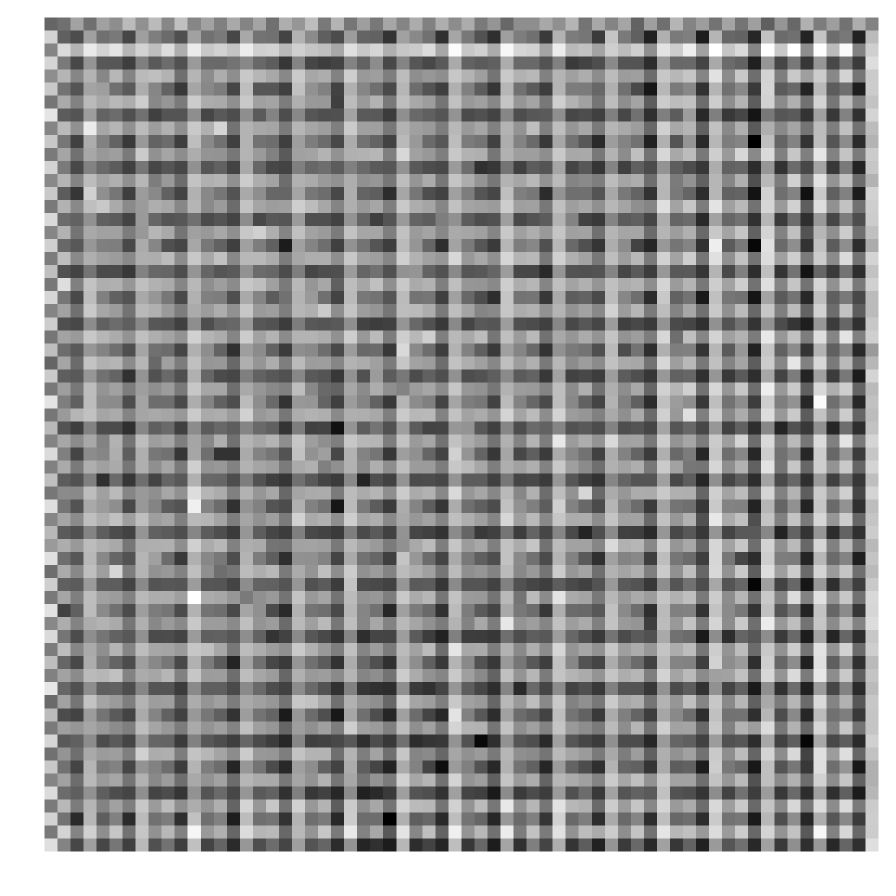
Write a Shadertoy shader that draws this texture.

```glsl
const float CELLS = 64.0;
const vec2 GRID_ORIGIN = vec2(0.0495);
const float GRID_SIZE = 0.931;
const float PAPER = 1.0;
const float MID_GREY = 0.54;
const float JITTER = 0.085;        // independent grey change per cell
const float DRIFT = 0.16;          // grey change shared by neighbours
const float LINE_DRIFT = 0.05;     // grey change shared by a row or column
const float OUTLIER_SHARE = 0.03;
const float OUTLIER_STEP = 0.17;
const float EDGE_STRIPES = 0.09;   // odd and even split near right and bottom
const int SAMPLES = 2;             // antialiasing samples per axis

// Greys of four repeating columns, for each kind of row
const vec4 LIGHT_ROW = vec4(0.64, 0.67, 0.51, 0.75);
const vec4 BROKEN_ROW = vec4(0.50, 0.42, 0.25, 0.68);
const vec4 DARK_ROW = vec4(0.34, 0.33, 0.27, 0.55);

// Dark patch, in grid units measured from the top left
const vec2 PATCH_CENTER = vec2(0.42, 0.84);
const vec2 PATCH_RADIUS = vec2(0.16, 0.15);

float hash(vec2 p) {
    vec3 q = fract(vec3(p.xyx) * vec3(0.1031, 0.1030, 0.0973));
    q += dot(q, q.yzx + 33.33);
    return fract((q.x + q.y) * q.z);
}

vec2 gradient(vec2 p) {
    float angle = 6.28318 * hash(p + 71.0);
    return vec2(cos(angle), sin(angle));
}

float gradientNoise(vec2 p) {
    vec2 i = floor(p), f = fract(p);
    vec2 u = f * f * f * (f * (f * 6.0 - 15.0) + 10.0);
    vec2 e = vec2(1.0, 0.0);
    float low = mix(dot(gradient(i), f), dot(gradient(i + e), f - e), u.x);
    float high = mix(dot(gradient(i + e.yx), f - e.yx),
                     dot(gradient(i + e.xx), f - e.xx), u.x);
    return mix(low, high, u.y);
}

// Regular weave of light and dark lines, cell counted from the top left
float weave(vec2 cell) {
    int column = int(mod(cell.x, 4.0));
    int row = int(mod(cell.y, 4.0));
    vec4 greys = row == 1 ? BROKEN_ROW : row == 3 ? DARK_ROW : LIGHT_ROW;
    return greys[column];
}

float cellGrey(vec2 cell) {
    vec2 place = (cell + 0.5) / CELLS;
    vec2 odd = mod(cell, 2.0);
    float grey = weave(cell);

    // Alternating stripes fade in towards the right and bottom edges
    float edge = max(smoothstep(0.6, 1.0, place.x), smoothstep(0.88, 1.0, place.y));
    grey += EDGE_STRIPES * edge * (2.0 * odd.x - 1.0);

    // Contrast grows to the right and inside the dark patch
    vec2 away = (place - PATCH_CENTER) / PATCH_RADIUS;
    float patchAmount = exp(-dot(away, away));
    float contrast = mix(0.88, 1.08, place.x) + 0.25 * patchAmount;
    grey = MID_GREY + (grey - MID_GREY) * contrast - 0.05 * patchAmount;

    // Border cells alternate on their own
    if (cell.x < 0.5) grey = mix(0.50, 0.83, odd.y);
    else if (cell.y < 0.5) grey = mix(0.68, 0.50, odd.x);
    else if (cell.x > CELLS - 1.5) grey = 0.77;
    else if (cell.y == 2.0) grey += 0.13;

    // Irregularity of regions, lines and single cells
    grey += DRIFT * gradientNoise(cell * vec2(0.29, 0.43) + 5.3);
    grey += LINE_DRIFT * (hash(vec2(cell.x, 201.0)) + hash(vec2(307.0, cell.y)) - 1.0);
    grey += JITTER * (hash(cell + 11.0) + hash(cell + 137.0) - 1.0);
    float chance = hash(cell + 419.0);
    if (chance < OUTLIER_SHARE) grey += OUTLIER_STEP * sign(chance - 0.5 * OUTLIER_SHARE);
    return clamp(grey, 0.0, 1.0);
}

float picture(vec2 uv) {
    vec2 p = (uv - GRID_ORIGIN) / GRID_SIZE;
    if (any(lessThan(p, vec2(0.0))) || any(greaterThanEqual(p, vec2(1.0)))) return PAPER;
    return cellGrey(floor(vec2(p.x, 1.0 - p.y) * CELLS));
}

void mainImage(out vec4 fragColor, in vec2 fragCoord) {
    float total = 0.0;
    for (int y = 0; y < SAMPLES; y++)
        for (int x = 0; x < SAMPLES; x++) {
            vec2 offset = (vec2(x, y) + 0.5) / float(SAMPLES) - 0.5;
            total += picture((fragCoord + offset) / iResolution.xy);
        }
    fragColor = vec4(vec3(total / float(SAMPLES * SAMPLES)), 1.0);
}
```
